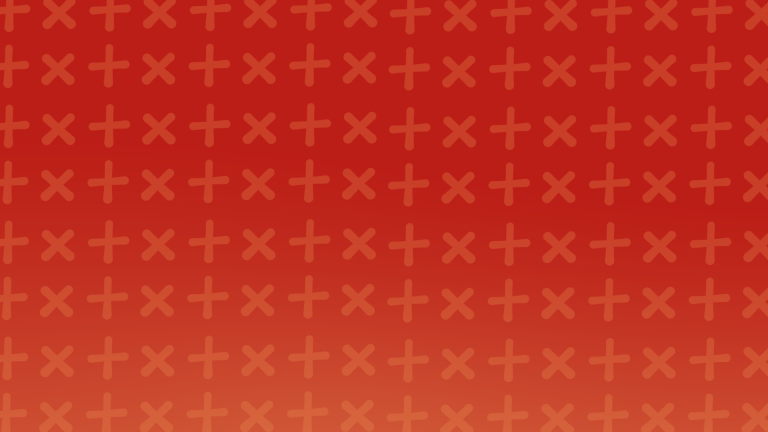
Give the GLSL for this pattern, as a WebGL 1 fragment shader.

```glsl
precision highp float;

uniform vec2 u_resolution;

// Lengths are fractions of the canvas height, y runs downwards
const vec2 PITCH = vec2(0.1163, 0.1343);
const vec2 FIRST_MARK = vec2(0.022, 0.0235);
const float PANEL_WIDTH = 0.8889;
const vec2 PANEL_SHIFT = vec2(-0.0023, 0.0058);
const vec2 ODD_ROW_SHIFT = vec2(-0.0019, -0.0046);
const vec2 CROSS_SHIFT = vec2(-0.0016, 0.0068);
const float ROW_DRIFT = -0.0008;
const float ROW_SLOPE = -0.005;
const float PINCH = 0.12;

const vec3 DEEP_RED = vec3(0.735, 0.118, 0.088);
const vec3 WARM_RED = vec3(0.805, 0.315, 0.200);
const vec3 MARK_TINT = vec3(0.92, 0.56, 0.32);
const float MARK_OPACITY = 0.28;
const float GLOW_START_LEFT = 0.32;
const float GLOW_START_RIGHT = 0.48;
const float GLOW_POWER = 1.25;
const vec2 HIGHLIGHT_CENTER = vec2(0.76, 0.96);
const vec2 HIGHLIGHT_SIZE = vec2(0.50, 0.22);
const float HIGHLIGHT_GAIN = 0.18;

// Round-ended stroke with its own radius at each end and a slim waist
float strokeDistance(vec2 p, vec2 a, vec2 b, float radiusA, float radiusB) {
  vec2 along = b - a;
  float t = clamp(dot(p - a, along) / dot(along, along), 0.0, 1.0);
  float waist = 1.0 - PINCH * 4.0 * t * (1.0 - t);
  return length(p - a - along * t) - mix(radiusA, radiusB, t) * waist;
}

float plusDistance(vec2 p) {
  float upright = strokeDistance(p, vec2(0.0014, -0.0410), vec2(-0.0010, 0.0400), 0.0088, 0.0108);
  float level = strokeDistance(p, vec2(-0.0385, 0.0022), vec2(0.0385, -0.0026), 0.0092, 0.0096);
  return min(upright, level);
}

float crossDistance(vec2 p) {
  float falling = strokeDistance(p, vec2(-0.0262, -0.0240), vec2(0.0275, 0.0262), 0.0106, 0.0114);
  float rising = strokeDistance(p, vec2(-0.0272, 0.0262), vec2(0.0280, -0.0258), 0.0114, 0.0100);
  return min(falling, rising);
}

// Alternating plus and cross columns, laid in two slightly offset panels
float markDistance(vec2 p) {
  float panel = floor(p.x / PANEL_WIDTH);
  vec2 q = p - FIRST_MARK - panel * PANEL_SHIFT;
  q.y -= ROW_SLOPE * (p.x - panel * PANEL_WIDTH);

  float column = floor(q.x / PITCH.x + 0.5);
  float isCross = mod(column, 2.0);
  q -= isCross * CROSS_SHIFT;

  float row = floor(q.y / PITCH.y + 0.5);
  q -= vec2(column, row) * PITCH;
  q -= mod(row, 2.0) * ODD_ROW_SHIFT;
  q.x -= row * ROW_DRIFT;
  return isCross > 0.5 ? crossDistance(q) : plusDistance(q);
}

// Deep red above, warming towards a soft highlight at the bottom
vec3 background(vec2 p, float aspect) {
  float start = mix(GLOW_START_LEFT, GLOW_START_RIGHT, smoothstep(0.1, 1.0, p.x / aspect));
  float glow = pow(clamp((p.y - start) / (1.0 - start), 0.0, 1.0), GLOW_POWER);
  vec2 offset = (p - HIGHLIGHT_CENTER) / HIGHLIGHT_SIZE;
  glow = glow * 0.93 + HIGHLIGHT_GAIN * exp(-dot(offset, offset));
  return mix(DEEP_RED, WARM_RED, glow);
}

void main() {
  vec2 p = vec2(gl_FragCoord.x, u_resolution.y - gl_FragCoord.y) / u_resolution.y;
  float edge = 0.75 / u_resolution.y;

  vec3 color = background(p, u_resolution.x / u_resolution.y);
  float mark = 1.0 - smoothstep(-edge, edge, markDistance(p));
  color = mix(color, MARK_TINT, mark * MARK_OPACITY);
  gl_FragColor = vec4(color, 1.0);
}
```
